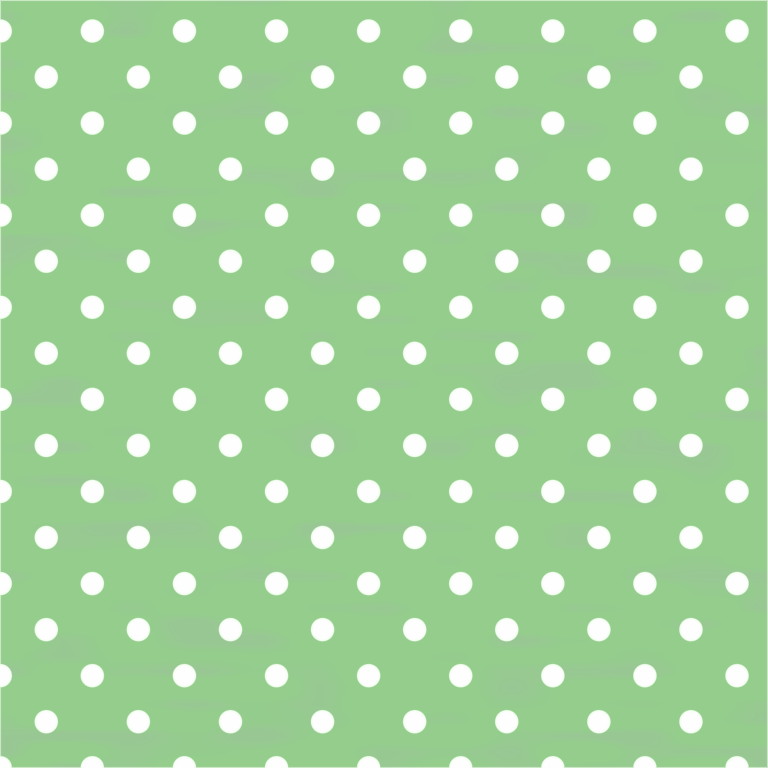
A three.js fragment shader for this pattern:

```glsl
// Staggered white polka dots on soft green, with faint mottling and a thin pale border.
#define PERIOD 0.11992
#define ORIGIN 0.0003
#define RADIUS 0.0152
#define SOFT 0.0011
#define BORDER 0.0012
#define MOTTLE_SCALE vec2(12.0, 48.0)
#define GREEN vec3(0.580, 0.803, 0.550)
#define DULL_GREEN vec3(0.600, 0.780, 0.580)
#define WHITE vec3(0.995, 0.995, 0.995)
#define RIM_WHITE vec3(0.960, 1.000, 0.950)
#define BORDER_TINT vec3(0.830, 0.930, 0.810)

varying vec2 vUv;

float hash(vec2 p) {
  vec3 q = fract(vec3(p.xyx) * 0.1031);
  q += dot(q, q.yzx + 33.33);
  return fract((q.x + q.y) * q.z);
}

float valueNoise(vec2 p) {
  vec2 cell = floor(p);
  vec2 f = fract(p);
  f = f * f * (3.0 - 2.0 * f);
  float low = mix(hash(cell), hash(cell + vec2(1.0, 0.0)), f.x);
  float high = mix(hash(cell + vec2(0.0, 1.0)), hash(cell + vec2(1.0, 1.0)), f.x);
  return mix(low, high, f.y);
}

// Distance to the nearest point of a square grid through the given offset
float gridDistance(vec2 p, float offset) {
  return length((fract(p / PERIOD - offset + 0.5) - 0.5) * PERIOD);
}

void main() {
  // Ground: faint horizontal patches of duller green
  float patches = smoothstep(0.62, 0.95, valueNoise(vUv * MOTTLE_SCALE));
  vec3 color = mix(GREEN, DULL_GREEN, patches);

  // Dots: two grids, half a period apart
  vec2 p = vUv - ORIGIN;
  float d = min(gridDistance(p, 0.0), gridDistance(p, 0.5));
  vec3 dotColor = mix(WHITE, RIM_WHITE, smoothstep(0.75, 0.95, d / RADIUS));
  color = mix(color, dotColor, 1.0 - smoothstep(RADIUS - SOFT, RADIUS + SOFT, d));

  // Border: a hairline along all four sides
  vec2 inset = min(vUv, 1.0 - vUv);
  float edge = min(inset.x, inset.y);
  float line = 1.0 - smoothstep(BORDER - SOFT, BORDER + SOFT, edge);
  color = mix(color, max(color, BORDER_TINT), line);

  gl_FragColor = vec4(color, 1.0);
}
```
